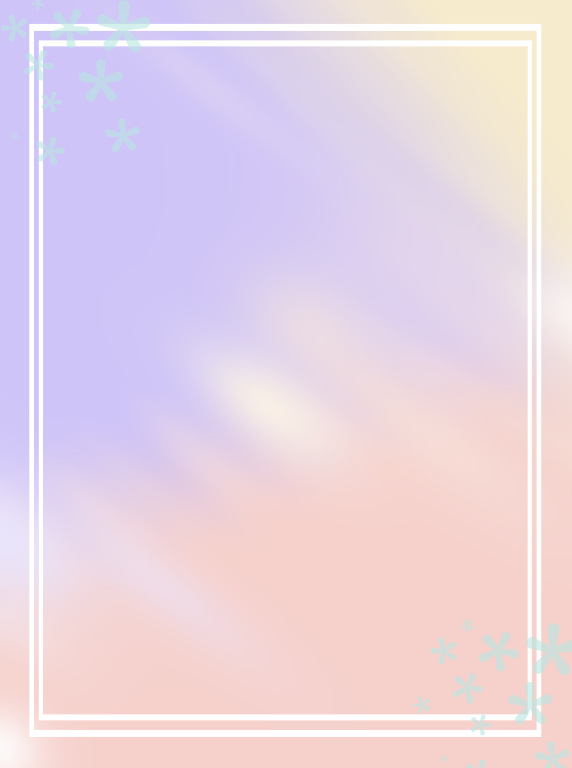
Write a Shadertoy shader that draws this background.

```glsl
// Coordinates along and across the slanted brush direction
vec2 slant(vec2 p) {
    return vec2(dot(p, vec2(0.8, 0.6)), dot(p, vec2(-0.6, 0.8)));
}

// Soft elliptical glow stretched along the brush direction
vec3 glow(vec3 base, vec2 p, vec2 center, vec2 size, vec3 tint, float strength) {
    vec2 q = slant(p - center) / size;
    return mix(base, tint, strength * exp(-dot(q, q)));
}

float boxDistance(vec2 p, vec2 halfSize) {
    vec2 d = abs(p) - halfSize;
    return length(max(d, 0.0)) + min(max(d.x, d.y), 0.0);
}

float cover(float d, float pixel) {
    return 1.0 - smoothstep(-0.6 * pixel, 0.6 * pixel, d);
}

float frame(vec2 p, vec2 outer, vec2 inner, float pixel) {
    return cover(max(boxDistance(p, outer), -boxDistance(p, inner)), pixel);
}

// Five flared petals around a narrow center
float flowerDistance(vec2 p, float radius, float turn) {
    float sector = 6.2831853 / 5.0;
    float angle = mod(atan(p.y, p.x) + turn, sector) - 0.5 * sector;
    vec2 q = length(p) / radius * vec2(cos(angle), sin(angle));
    float along = clamp(q.x, 0.0, 0.78);
    return (length(q - vec2(along, 0.0)) - 0.1 - 0.14 * along) * radius;
}

// Jittered grid of nine flowers that shrink downward, plus two strays
float flowerCluster(vec2 p, float pixel) {
    float mask = 0.0;
    for (int k = 0; k < 11; k++) {
        float col = float(k % 3), row = float(k / 3), odd = mod(col, 2.0);
        vec2 center = vec2(15.0 + 54.0 * col - 22.0 * mod(row, 2.0) - 9.0 * row * odd,
                           28.0 + 54.0 * row - 17.0 * row * odd);
        float radius = 14.0 + 7.0 * col - 5.0 * row;
        if (k > 8) {
            float stray = float(k - 9);
            center = vec2(38.0 + 12.0 * stray, 3.0 + 148.0 * stray);
            radius = 7.0 + 8.0 * stray;
        }
        float d = flowerDistance(p - center / 768.0, radius / 768.0, float(k) * 1.7);
        mask = max(mask, cover(d, pixel));
    }
    return mask;
}

vec3 sky(vec2 p) {
    vec3 lavender = vec3(0.81, 0.77, 0.97), pink = vec3(0.963, 0.82, 0.80);
    vec3 yellow = vec3(0.965, 0.92, 0.805), white = vec3(0.99, 0.98, 0.98);
    vec2 s = slant(p);
    float streak = 0.6 * sin(s.y * 48.0 + 1.3 * sin(s.x * 7.0))
                 + 0.4 * sin(s.y * 87.0 + 2.0 * sin(s.x * 5.0 + 1.0));

    // Three broad color fields with streaked borders
    float warm = smoothstep(0.58, 0.86, p.y + 0.43 * p.x + 0.018 * streak);
    float sunny = smoothstep(0.20, 0.58, p.x - 0.75 * p.y + 0.022 * streak);
    vec3 color = mix(mix(lavender, pink, warm), yellow, sunny);
    float border = max(warm * (1.0 - warm), 0.6 * sunny * (1.0 - sunny));
    color = mix(color, white, border * (0.3 + 0.35 * streak));

    // Upper right wisps
    color = glow(color, p, vec2(0.28, 0.12), vec2(0.17, 0.025), vec3(0.87, 0.83, 0.95), 0.6);
    color = glow(color, p, vec2(0.46, 0.12), vec2(0.18, 0.05), vec3(0.88, 0.84, 0.89), 0.6);
    color = glow(color, p, vec2(0.57, 0.37), vec2(0.20, 0.09), vec3(0.90, 0.84, 0.92), 0.8);
    color = glow(color, p, vec2(0.76, 0.41), vec2(0.08, 0.05), white, 0.7);

    // Bright center
    color = glow(color, p, vec2(0.41, 0.43), vec2(0.10, 0.07), vec3(0.95, 0.89, 0.88), 0.7);
    color = glow(color, p, vec2(0.55, 0.56), vec2(0.18, 0.05), vec3(0.97, 0.88, 0.85), 0.7);
    color = glow(color, p, vec2(0.35, 0.53), vec2(0.11, 0.045), vec3(0.99, 0.96, 0.90), 0.85);

    // Lower left mist
    color = glow(color, p, vec2(0.0, 0.70), vec2(0.13, 0.07), vec3(0.92, 0.91, 1.0), 0.85);
    color = glow(color, p, vec2(0.20, 0.755), vec2(0.16, 0.04), vec3(0.93, 0.88, 0.95), 0.7);
    color = glow(color, p, vec2(0.0, 0.80), vec2(0.10, 0.04), vec3(0.96, 0.91, 0.93), 0.5);
    return glow(color, p, vec2(0.0, 0.975), vec2(0.06, 0.05), white, 0.95);
}

void mainImage(out vec4 fragColor, in vec2 fragCoord) {
    // Height units, with y measured down from the top
    float pixel = 1.0 / iResolution.y;
    vec2 p = vec2(fragCoord.x, iResolution.y - fragCoord.y) * pixel;
    vec3 color = sky(p);

    // Double border
    vec2 q = p - vec2(0.3715, 0.4953);
    float border = max(frame(q, vec2(0.3333, 0.4642), vec2(0.3272, 0.4551), pixel),
                       frame(q, vec2(0.3210, 0.4427), vec2(0.3155, 0.4349), pixel));
    color = mix(color, vec3(1.0), border);

    // Same cluster in opposite corners
    float flowers = max(flowerCluster(p, pixel),
                        flowerCluster(p - vec2(0.559, 0.811), pixel));
    color = mix(color, vec3(0.72, 0.90, 0.88), 0.6 * flowers);
    fragColor = vec4(color, 1.0);
}
```
